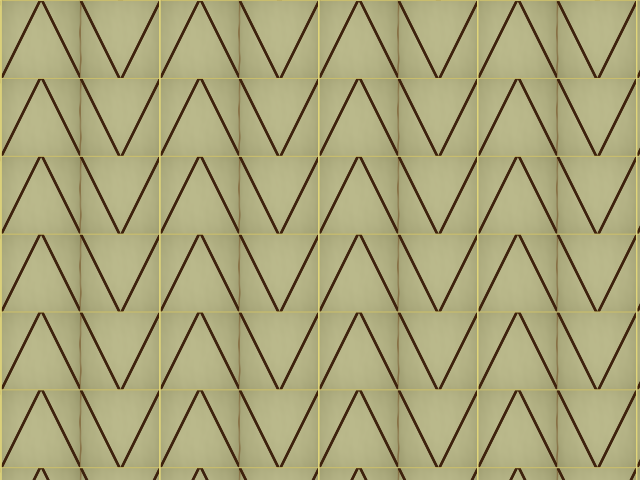
Reproduce this pattern procedurally as a Shadertoy shader.

```glsl
// Olive tiles in a thin yellow grid. Each tile holds two shaded panels:
// a brown peak on the left and a brown valley on the right, split by a worn seam.
// Built by folding the plane into one cell; layered sines give the streaks.

const vec2 CELL = vec2(0.3311, 0.1622);     // tile size, in canvas heights
const vec2 GRID_ORIGIN = vec2(0.0020, 0.0012);

const vec3 OLIVE_DARK  = vec3(0.575, 0.570, 0.400);
const vec3 OLIVE_LIGHT = vec3(0.730, 0.725, 0.545);
const vec3 BROWN       = vec3(0.245, 0.135, 0.055);
const vec3 SEAM_BROWN  = vec3(0.520, 0.420, 0.250);
const vec3 YELLOW      = vec3(0.880, 0.835, 0.480);
const vec3 DULL_YELLOW = vec3(0.800, 0.750, 0.420);

// Coverage of a stroke, given distance to its centre line
float stroke(float dist, float halfWidth, float pixel) {
    return 1.0 - smoothstep(halfWidth - 0.5 * pixel, halfWidth + 0.5 * pixel, abs(dist));
}

// Distance to two mirrored slanted lines: nearly touching at drop 0, spread at drop 1
float chevronDistance(float offset, float drop, vec2 panel, float apexGap) {
    float run = panel.x * 0.5 - apexGap;
    float across = abs(offset) - apexGap - run * drop;
    return across * panel.y / length(vec2(run, panel.y));
}

// Faint mottling, mostly stretched downwards
float streaks(vec2 p) {
    float s = sin(p.x * 61.0 + 1.5 * sin(p.y * 5.0));
    s += 0.6 * sin(p.x * 137.0 + 2.0 * sin(p.y * 9.0 + 1.0));
    s += 0.4 * sin(p.x * 43.0 - p.y * 38.0);
    return s * 0.5;
}

// Soft light around a centre, falling off towards the panel edges
vec3 panelColour(vec2 uv, vec2 lightCentre, float grain) {
    vec2 d = (uv - lightCentre) * vec2(1.15, 0.95);
    float light = 1.0 - 0.95 * dot(d, d);
    vec2 edge = min(uv, 1.0 - uv);
    light -= 0.20 * exp(-edge.x * 14.0) + 0.10 * exp(-edge.y * 16.0);
    return mix(OLIVE_DARK, OLIVE_LIGHT, clamp(light + 0.04 * grain, 0.0, 1.0));
}

void mainImage(out vec4 fragColor, in vec2 fragCoord) {
    float pixel = 1.0 / iResolution.y;
    vec2 p = fragCoord * pixel;
    p.y = 1.0 - p.y;                        // measure down from the top

    // Fold into a tile, then into its left or right panel
    vec2 uv = fract((p - GRID_ORIGIN) / CELL);
    vec2 local = uv * CELL;
    vec2 panel = CELL * vec2(0.5, 1.0);
    bool isValley = uv.x > 0.5;
    vec2 panelUv = vec2(fract(uv.x * 2.0), uv.y);

    // Shaded ground
    vec2 lightCentre = isValley ? vec2(0.53, 0.45) : vec2(0.42, 0.55);
    vec3 colour = panelColour(panelUv, lightCentre, streaks(uv));

    // Worn seam between the panels, uneven down its length
    float wobble = 0.0005 * sin(uv.y * 11.0) + 0.0003 * sin(uv.y * 27.0);
    float wear = 0.75 + 0.15 * sin(uv.y * 17.0 + 0.8);
    float seam = stroke(local.x - panel.x - wobble, 0.0017, pixel);
    colour = mix(colour, SEAM_BROWN, seam * wear);

    // Peak or valley
    float drop = isValley ? 1.0 - uv.y : uv.y;
    float offset = (panelUv.x - 0.505) * panel.x;
    float chevron = chevronDistance(offset, drop, panel, 0.0022);
    colour = mix(colour, BROWN, stroke(chevron, 0.0029, pixel));

    // Yellow grid, brighter on the uprights
    vec2 gridDistance = min(local, CELL - local);
    colour = mix(colour, DULL_YELLOW, 0.9 * stroke(gridDistance.y, 0.0012, pixel));
    colour = mix(colour, YELLOW, stroke(gridDistance.x, 0.0016, pixel));

    fragColor = vec4(colour, 1.0);
}
```
